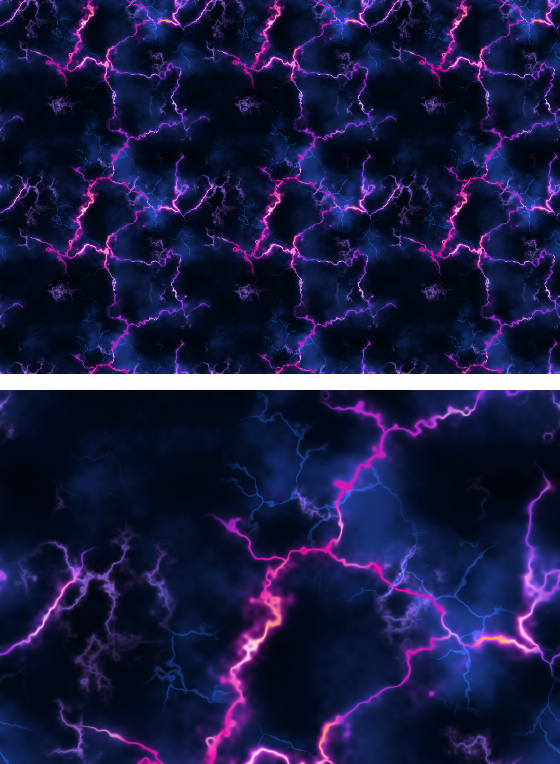
Top: the whole. Bottom: its middle third, enlarged.
Give the GLSL for this texture, as a WebGL 1 fragment shader.

```glsl
precision highp float;
// Jagged violet and magenta lightning over a midnight blue haze.
// Bolts are borders of a wrapping Voronoi diagram bent by several octaves of
// noise; wrapping noise fades, heats and tints them. The tile repeats 3 by 2.
uniform vec2 u_resolution;

#define TILES vec2(3.0, 2.0)
#define BOLT_CELLS 3.0
#define WISP_CELLS 7.0
#define JAGGEDNESS 0.50
#define CORE_WIDTH 0.0036
#define HALO_WIDTH 0.011
#define FLARE_WIDTH 0.017
#define NIGHT vec3(0.004, 0.042, 0.118)
#define HAZE vec3(0.055, 0.110, 0.270)
#define VIOLET vec3(0.60, 0.20, 0.88)
#define MAGENTA vec3(0.92, 0.05, 0.66)
#define GOLD vec3(1.00, 0.66, 0.24)

float hash(vec2 c) {
  return fract(sin(dot(c, vec2(127.1, 311.7))) * 43758.5453);
}

// Lattice index wrapped to n cells per tile
vec2 wrap(vec2 c, float n) {
  return c - n * floor((c + 0.5) / n);
}

float noise(vec2 p, float n, float seed) {
  vec2 c = floor(p * n);
  vec2 f = fract(p * n);
  f = f * f * (3.0 - 2.0 * f);
  vec2 a = wrap(c, n) + seed;
  vec2 b = wrap(c + 1.0, n) + seed;
  return mix(mix(hash(a), hash(vec2(b.x, a.y)), f.x),
             mix(hash(vec2(a.x, b.y)), hash(b), f.x), f.y);
}

float fbm(vec2 p, float n, float seed) {
  float sum = 0.0;
  float amp = 0.5;
  for (int i = 0; i < 5; i++) {
    sum += amp * noise(p, n, seed);
    n *= 2.0;
    amp *= 0.55;
    seed += 7.0;
  }
  return sum / 1.055;
}

// Bends straight borders into ragged strokes
vec2 jag(vec2 p, float n, float seed) {
  vec2 bend = vec2(0.0);
  float reach = 0.75 / n;
  for (int i = 0; i < 5; i++) {
    bend += (vec2(noise(p, n, seed), noise(p, n, seed + 41.0)) - 0.5) * reach;
    n *= 2.0;
    reach *= 0.56;
    seed += 5.0;
  }
  return p + 2.0 * JAGGEDNESS * bend;
}

vec2 site(vec2 c, float n, float seed) {
  vec2 k = wrap(c, n) + seed;
  return c + 0.5 + 0.8 * (vec2(hash(k), hash(k + 63.0)) - 0.5);
}

// Distance to the nearest Voronoi border, in tile units
float web(vec2 p, float n, float seed) {
  vec2 q = p * n;
  vec2 home = floor(q);
  vec2 nearest = vec2(9.0);
  vec2 owner = home;
  for (int y = -1; y <= 1; y++) for (int x = -1; x <= 1; x++) {
    vec2 c = home + vec2(float(x), float(y));
    vec2 r = site(c, n, seed) - q;
    if (dot(r, r) < dot(nearest, nearest)) { nearest = r; owner = c; }
  }
  float d = 9.0;
  for (int y = -2; y <= 2; y++) for (int x = -2; x <= 2; x++) {
    if (x == 0 && y == 0) continue;
    vec2 r = site(owner + vec2(float(x), float(y)), n, seed) - q;
    d = min(d, dot(0.5 * (r + nearest), normalize(r - nearest)));
  }
  return max(d, 0.0) / n;
}

float bell(float x) { return exp(-x * x); }

void main() {
  vec2 p = gl_FragCoord.xy / u_resolution * TILES;
  float pixel = TILES.y / u_resolution.y;

  // Cloudy night sky
  float cloud = fbm(p, 6.0, 11.0);
  float patches = smoothstep(0.54, 0.82, noise(p, 6.0, 23.0));
  vec3 color = mix(NIGHT * (0.1 + 1.5 * cloud), HAZE, smoothstep(0.48, 0.80, cloud));
  color += HAZE * patches * smoothstep(0.36, 0.75, cloud) * 0.8;

  // Faint blue wisps and pale violet sparks inside the brighter patches
  float wisp = web(jag(p, 9.0, 31.0), WISP_CELLS, 3.0);
  color += vec3(0.12, 0.27, 0.55) * patches * 0.55 * bell(wisp / max(0.003, 0.5 * pixel));
  float ridge = 1.0 - abs(2.0 * fbm(p, 12.0, 53.0) - 1.0);
  float spark = pow(ridge, 14.0) * smoothstep(0.70, 0.92, noise(p, 7.0, 71.0));
  color += vec3(0.66, 0.40, 0.92) * spark * 0.8;

  // Main bolts: strength, heat and tint drift along their length
  float d = web(jag(p, 6.0, 17.0), BOLT_CELLS, 29.0);
  float power = smoothstep(0.16, 0.46, noise(p, 4.0, 37.0));
  float hot = smoothstep(0.68, 0.92, noise(p, 9.0, 47.0)) * power;
  float pale = smoothstep(0.45, 0.80, noise(p, 11.0, 59.0));
  vec3 tint = mix(VIOLET, MAGENTA, smoothstep(0.25, 0.65, noise(p, 3.0, 67.0) + 0.5 * hot));
  float width = max(CORE_WIDTH * (0.75 + 0.35 * power + 0.4 * hot), 0.5 * pixel);
  vec3 hottest = mix(vec3(1.0, 0.84, 0.95), GOLD, hot * smoothstep(0.3, 0.6, noise(p, 5.0, 83.0)));
  vec3 core = mix(tint, hottest, max(0.8 * pale, hot));

  color += HAZE * power * exp(-d / 0.032) * (0.1 + cloud) * 0.8;
  color += tint * power * exp(-d / HALO_WIDTH) * 0.36;
  color += tint * hot * bell(d / FLARE_WIDTH) * (0.2 + 0.8 * cloud);
  color = mix(color, core, power * bell(d / width));

  gl_FragColor = vec4(clamp(color, 0.0, 1.0), 1.0);
}
```
